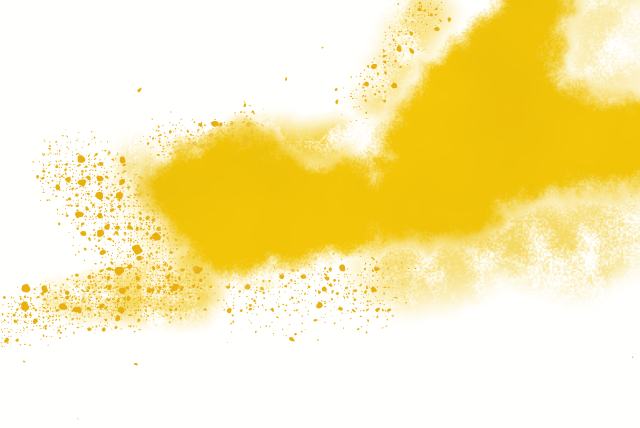
Write a Shadertoy shader that draws this background.

```glsl
// Burst of yellow powder: dense cloud, grainy haze and flying specks on white.

const vec3 PAPER = vec3(1.0, 1.0, 0.995);
const vec3 POWDER = vec3(0.94, 0.765, 0.03);
const vec3 SPECK = vec3(0.91, 0.69, 0.06);
const float WARP = 0.055;          // billowing of the cloud outline
const float EDGE_DETAIL = 0.10;    // fine raggedness of the outline
const float GRAIN_SCALE = 260.0;   // dust grains per canvas height
const int SPECK_LAYERS = 4;
const float SPECK_CELL = 0.043;    // cell size of the largest specks

float hash(vec2 p) {
    vec3 q = fract(p.xyx * 0.1031);
    q += dot(q, q.yzx + 33.33);
    return fract((q.x + q.y) * q.z);
}

float noise(vec2 p) {
    vec2 i = floor(p), f = fract(p);
    f = f * f * (3.0 - 2.0 * f);
    return mix(mix(hash(i), hash(i + vec2(1, 0)), f.x),
               mix(hash(i + vec2(0, 1)), hash(i + vec2(1, 1)), f.x), f.y);
}

float fbm(vec2 p) {
    float sum = 0.0, amp = 0.5;
    for (int i = 0; i < 5; i++) {
        sum += amp * noise(p);
        p = mat2(1.6, 1.2, -1.2, 1.6) * p + 7.3;
        amp *= 0.5;
    }
    return sum;
}

// Tapered capsule; each end holds its position and radius.
float taper(vec2 p, vec3 a, vec3 b) {
    vec2 ab = b.xy - a.xy;
    float h = clamp(dot(p - a.xy, ab) / dot(ab, ab), 0.0, 1.0);
    return length(p - a.xy - ab * h) - mix(a.z, b.z, h);
}

// Soft coverage around a tapered capsule.
float puff(vec2 p, vec3 a, vec3 b, float soft) {
    return 1.0 - smoothstep(-soft, soft, taper(p, a, b));
}

float coreDistance(vec2 p) {
    float d = taper(p, vec3(0.42, 0.575, 0.075), vec3(0.56, 0.518, 0.165));
    d = min(d, taper(p, vec3(0.56, 0.518, 0.165), vec3(0.86, 0.518, 0.08)));
    d = min(d, taper(p, vec3(0.86, 0.515, 0.075), vec3(1.04, 0.565, 0.135)));
    d = min(d, taper(p, vec3(1.05, 0.65, 0.15), vec3(1.19, 0.69, 0.16)));
    d = min(d, taper(p, vec3(1.13, 0.76, 0.14), vec3(1.25, 0.97, 0.085)));
    return min(d, taper(p, vec3(1.19, 0.66, 0.14), vec3(1.50, 0.67, 0.095)));
}

// Thin powder around the core.
float hazeCover(vec2 p) {
    float h = 0.55 * puff(p, vec3(0.94, 0.38, 0.09), vec3(1.07, 0.40, 0.09), 0.07);
    h = max(h, 0.62 * puff(p, vec3(1.12, 0.45, 0.08), vec3(1.36, 0.42, 0.09), 0.06));
    h = max(h, 0.55 * puff(p, vec3(1.36, 0.45, 0.10), vec3(1.52, 0.50, 0.07), 0.07));
    h = max(h, 0.65 * puff(p, vec3(0.13, 0.295, 0.025), vec3(0.44, 0.33, 0.08), 0.04));
    h = max(h, 0.50 * puff(p, vec3(0.31, 0.61, 0.04), vec3(0.40, 0.46, 0.06), 0.06));
    h = max(h, 0.75 * puff(p, vec3(0.56, 0.68, 0.03), vec3(0.77, 0.67, 0.05), 0.04));
    h = max(h, 0.50 * puff(p, vec3(0.88, 0.76, 0.04), vec3(0.99, 0.97, 0.06), 0.05));
    return max(h, 0.34 * puff(p, vec3(1.40, 0.98, 0.11), vec3(1.42, 0.80, 0.10), 0.10));
}

// Chance of finding a loose speck.
float speckChance(vec2 p) {
    float s = 0.75 * puff(p, vec3(0.17, 0.60, 0.06), vec3(0.33, 0.45, 0.10), 0.06);
    s = max(s, 0.85 * puff(p, vec3(0.02, 0.25, 0.03), vec3(0.38, 0.34, 0.07), 0.05));
    s = max(s, 0.60 * puff(p, vec3(0.38, 0.67, 0.03), vec3(0.58, 0.70, 0.03), 0.04));
    s = max(s, 0.40 * puff(p, vec3(0.56, 0.31, 0.05), vec3(0.86, 0.32, 0.06), 0.07));
    return max(s, 0.50 * puff(p, vec3(0.83, 0.76, 0.02), vec3(0.99, 0.97, 0.03), 0.04));
}

// One jittered, irregular speck per cell, in ever finer layers.
float specks(vec2 p, float pixel) {
    float cover = 0.0, cell = SPECK_CELL;
    vec2 bent = p + 0.006 * (vec2(noise(p * 90.0), noise(p * 90.0 + 31.0)) - 0.5);
    for (int i = 0; i < SPECK_LAYERS; i++) {
        vec2 id = floor(bent / cell), seed = id + 57.0 * float(i + 1);
        vec2 jitter = vec2(hash(seed + 3.1), hash(seed + 8.7));
        vec2 center = (id + 0.3 + 0.4 * jitter) * cell;
        float size = hash(seed + 15.2);
        float radius = cell * mix(0.08, 0.27, size * size);
        float present = step(hash(seed), speckChance(center));
        float d = length(bent - center) - radius;
        cover = max(cover, present * (1.0 - smoothstep(-pixel, pixel, d)));
        cell *= 0.56;
    }
    return cover;
}

void mainImage(out vec4 fragColor, in vec2 fragCoord) {
    vec2 p = fragCoord / iResolution.y;
    float pixel = 0.7 / iResolution.y;

    // Billowing domain and fine texture
    vec2 q = p + WARP * (vec2(fbm(p * 7.0), fbm(p * 7.0 + 19.0)) - 0.48);
    float cloud = fbm(q * 16.0);
    float grain = noise(p * GRAIN_SCALE);

    // Dense core with a ragged edge, thinner haze around it
    float d = coreDistance(q) + EDGE_DETAIL * (cloud - 0.48) + 0.02 * (grain - 0.5);
    float core = 1.0 - smoothstep(-0.035, 0.04, d);
    float haze = hazeCover(q) * smoothstep(0.12, 0.75, cloud + 0.35 * (grain - 0.4));
    float density = 1.0 - (1.0 - core) * (1.0 - haze);

    // Colour, with faint shading inside the powder
    vec3 powder = POWDER * (1.0 + 0.05 * (fbm(p * 5.0) - 0.48));
    vec3 color = mix(PAPER, powder, density);
    color = mix(color, SPECK, specks(p, pixel) * (1.0 - 0.9 * core));
    fragColor = vec4(color, 1.0);
}
```
